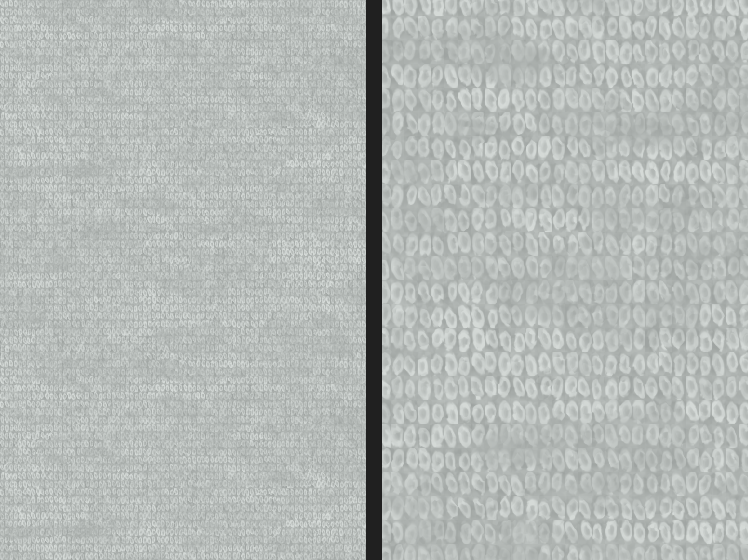
Left, the full canvas; right, a detail of the centre.
Reproduce this texture procedurally as a Shadertoy shader.

```glsl
const vec2 STITCHES = vec2(82.0, 70.0);   // columns and rows on the canvas
const float REPEAT_ROWS = 45.0;           // rows before the yarn wear recurs
const float STITCH_ASPECT = 1.8;          // stitch height over width

const vec3 SHADE = vec3(0.67, 0.69, 0.68);
const vec3 YARN  = vec3(0.72, 0.74, 0.73);
const vec3 LIGHT = vec3(0.78, 0.80, 0.79);

float hash(vec2 p) {
    vec3 q = fract(p.xyx * 0.1031);
    q += dot(q, q.yzx + 33.33);
    return fract((q.x + q.y) * q.z);
}

// Soft cellular noise from -1 to 1, periodic in y
float cellNoise(vec2 p, float periodY, float seed) {
    vec2 base = floor(p);
    float sum = 0.0, total = 0.0;
    for (int j = -1; j <= 1; j++) {
        for (int i = -1; i <= 1; i++) {
            vec2 cell = base + vec2(i, j);
            vec2 id = vec2(cell.x, mod(cell.y, periodY)) + seed;
            vec2 site = cell + vec2(hash(id + 7.3), hash(id + 19.1));
            vec2 d = p - site;
            float weight = exp(-9.0 * dot(d, d));
            sum += weight * (2.0 * hash(id) - 1.0);
            total += weight;
        }
    }
    return sum / total;
}

// Leaning oval loop: bright rim, duller eye, dark gap outside
float stitchTone(vec2 q, float lean, float size, float blur) {
    q.x += lean * q.y;
    float d = (length(q / vec2(0.46, 0.84) / size) - 1.0) * 0.46;
    float body = 1.0 - smoothstep(-blur, blur, d);
    float rim = 1.0 - smoothstep(0.05, 0.05 + 1.5 * blur, abs(d + 0.12));
    float eye = 1.0 - smoothstep(0.06, 0.06 + 2.0 * blur, length(q * vec2(1.0, 0.4) - vec2(0.06, 0.0)));
    // Yarn behind the loops keeps the gap between rows paler than between columns
    float gap = mix(-1.6, -0.95, smoothstep(0.5, 0.9, abs(q.y)));
    return mix(gap, 0.4, body) + 0.85 * rim - 0.85 * eye;
}

vec3 yarnColor(float tone) {
    vec3 target = tone < 0.0 ? SHADE : LIGHT;
    return mix(YARN, target, min(abs(tone), 1.9));
}

void mainImage(out vec4 fragColor, in vec2 fragCoord) {
    vec2 p = fragCoord / iResolution.xy * STITCHES;
    float pixel = STITCHES.x / iResolution.x;

    // Thin streaks, short flecks and two sizes of fibre fuzz
    vec2 slanted = p + vec2(0.0, 0.5 * sin(p.x * 0.17));
    float streak = cellNoise(slanted * vec2(1.0 / 13.0, 26.0 / REPEAT_ROWS), 26.0, 3.0);
    float fleck = cellNoise(p * vec2(0.28, 1.0), REPEAT_ROWS, 41.0);
    float fuzz = cellNoise(p * vec2(1.6, 3.0), REPEAT_ROWS * 3.0, 87.0);
    float fibre = cellNoise(p * vec2(3.0, 5.0), REPEAT_ROWS * 5.0, 131.0);

    // Fibres nudge the loop outlines; each loop shifts, leans and sizes itself
    vec2 id = vec2(floor(p.x), mod(floor(p.y), REPEAT_ROWS));
    vec2 q = fract(p) - 0.5;
    q += vec2(0.22, 0.20) * (vec2(hash(id + 11.0), hash(id + 53.0)) - 0.5);
    q += vec2(0.10 * fuzz, 0.07 * fibre);
    q.y *= STITCH_ASPECT;
    float lean = 0.08 + 0.4 * (hash(id + 23.0) - 0.5);
    float size = 0.88 + 0.22 * hash(id + 71.0);
    float loopTone = stitchTone(q, lean, size, 0.06 + 0.28 * pixel);

    // Dark streaks flatten the loops, light ones sharpen them
    float relief = clamp(0.70 + 0.22 * streak + 0.25 * fleck, 0.25, 1.05);
    float shine = 0.5 * (hash(id + 37.0) - 0.5);
    float wear = 0.30 * streak + 0.20 * fleck;
    float tone = relief * loopTone + wear + shine + 0.45 * fuzz + 0.45 * fibre;

    fragColor = vec4(yarnColor(tone - 0.06), 1.0);
}
```
